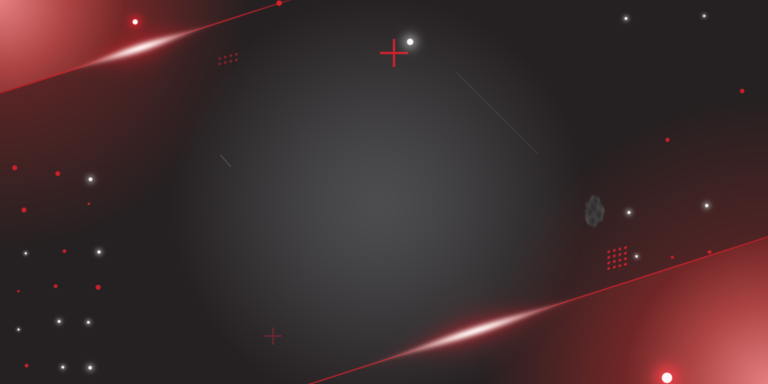
A WebGL 2 fragment shader for this background:

```glsl
#version 300 es
precision highp float;
// Dark stage with a soft grey spotlight, two crimson corners cut by slanted
// light streaks, and scattered sparks. Radial ramps make the glows, distance
// functions the marks, and a hashed grid the sparks. Canvas spans 2 x 1.
uniform vec2 u_resolution;
out vec4 outColor;

const vec3 CHARCOAL = vec3(0.145, 0.125, 0.13);
const vec3 SPOT_GREY = vec3(0.30, 0.30, 0.31);
const vec3 CRIMSON = vec3(0.44, 0.15, 0.15);
const vec3 ROSE = vec3(0.67, 0.26, 0.26);
const vec3 PINK = vec3(0.90, 0.50, 0.50);
const vec3 SIGNAL_RED = vec3(0.86, 0.13, 0.17);
const vec3 WHITE = vec3(1.0, 0.97, 0.96);
const vec2 SPOT_CENTER = vec2(0.984, 0.471);
const float SPOT_RADIUS = 0.54;
const vec2 STREAK_DIR = vec2(0.952, 0.306);
const vec2 STREAK_TOP = vec2(0.365, 0.875);
const vec2 STREAK_LOW = vec2(1.237, 0.138);
const float SPARK_CELL = 0.1;
const float SHADE_SIDE = 0.55;

float pixel;

float hash(vec2 p) {
    return fract(sin(dot(p, vec2(127.1, 311.7))) * 43758.55);
}

float fill(float d) { return 1.0 - smoothstep(-pixel, pixel, d); }

float segment(vec2 p, vec2 a, vec2 b) {
    vec2 ab = b - a;
    return length(p - a - ab * clamp(dot(p - a, ab) / dot(ab, ab), 0.0, 1.0));
}

float cellular(vec2 p) {
    float nearest = 1.0;
    for (int i = 0; i < 9; i++) {
        vec2 cell = floor(p) + vec2(i % 3, i / 3) - 1.0;
        vec2 site = cell + vec2(hash(cell), hash(cell + 19.0));
        nearest = min(nearest, length(p - site));
    }
    return nearest;
}

// Position along and across a streak
vec2 streakSpace(vec2 p, vec2 center) {
    p -= center;
    return vec2(dot(p, STREAK_DIR), dot(p, vec2(-STREAK_DIR.y, STREAK_DIR.x)));
}

vec3 heatRamp(vec3 base, float heat) {
    vec3 c = mix(base, CRIMSON, clamp(heat / 0.5, 0.0, 1.0));
    c = mix(c, ROSE, clamp((heat - 0.5) / 0.22, 0.0, 1.0));
    return mix(c, PINK, clamp((heat - 0.72) / 0.28, 0.0, 1.0));
}

float cornerHeat(float r, float radius, float inside) {
    float side = smoothstep(-0.004, 0.004, inside);
    return max(1.0 - r / radius, 0.0) * mix(SHADE_SIDE, 1.0, side);
}

vec3 addStreak(vec3 c, vec2 s, float size, float reach) {
    float lens = exp(-pow(s.x / (0.17 * size), 2.0));
    float d = abs(s.y);
    float halo = lens * exp(-d / (0.004 + 0.022 * lens));
    float core = exp(-pow(s.x / (0.13 * size), 2.0) - pow(d / (0.003 + 0.009 * lens), 2.0));
    float line = fill(d - 0.0018) * (1.0 - smoothstep(0.5, 1.0, abs(s.x) / reach));
    c = mix(c, SIGNAL_RED, max(0.8 * halo, 0.75 * line));
    return mix(c, WHITE, 0.95 * core);
}

vec3 addStar(vec3 c, vec2 p, float radius, vec3 haloColor) {
    float d = length(p);
    c = mix(c, haloColor, 0.75 * exp(-pow(d / (2.0 * radius), 2.0)));
    return mix(c, WHITE, fill(d - 0.75 * radius));
}

float plusMark(vec2 p, float arm, float width) {
    p = abs(p);
    return fill(max(max(p.x, p.y) - arm, min(p.x, p.y) - width));
}

float dotGrid(vec2 p, vec2 count) {
    p.y -= 0.25 * p.x;
    vec2 id = clamp(round(p / 0.0145 + 0.5 * (count - 1.0)), vec2(0.0), count - 1.0);
    return fill(length(p - (id - 0.5 * (count - 1.0)) * 0.0145) - 0.0034);
}

vec3 addSparks(vec3 c, vec2 p) {
    vec2 cell = floor(p / SPARK_CELL);
    vec2 jitter = 0.3 + 0.4 * vec2(hash(cell + 3.1), hash(cell + 8.7));
    vec2 q = p - (cell + jitter) * SPARK_CELL;
    bool left = cell.x < 3.0 && cell.y < 7.0;
    bool right = cell.x > 15.0 && cell.y > 2.0;
    float chance = left ? 0.8 : right ? 0.28 : 0.0;
    if (hash(cell + 5.3) > chance) return c;
    float size = mix(0.003, 0.0065, hash(cell + 2.9));
    if (hash(cell + 11.9) < 0.33) return addStar(c, q, size, vec3(0.55));
    return mix(c, SIGNAL_RED, 0.9 * fill(length(q) - size));
}

void main() {
    vec2 p = gl_FragCoord.xy / u_resolution * vec2(2.0, 1.0);
    pixel = 1.0 / u_resolution.y;

    // Spotlight and corner glows
    float spot = max(1.0 - pow(length(p - SPOT_CENTER) / SPOT_RADIUS, 1.3), 0.0);
    vec3 c = mix(CHARCOAL, SPOT_GREY, spot);
    vec2 top = streakSpace(p, STREAK_TOP), low = streakSpace(p, STREAK_LOW);
    c = heatRamp(c, cornerHeat(length(p - vec2(0.0, 1.0)), 0.65, top.y));
    c = heatRamp(c, cornerHeat(length(p - vec2(2.0, 0.0)), 0.75, -low.y));

    // Drifting rock and faint scratches
    vec2 rock = (p - vec2(1.547, 0.45)) / vec2(0.029, 0.043);
    float stone = cellular(rock * 1.8);
    c = mix(c, vec3(0.18 + 0.16 * stone), 0.8 * fill((length(rock) - 0.8 - 0.2 * stone) * 0.03));
    float scratch = fill(segment(p, vec2(1.19, 0.81), vec2(1.40, 0.60)) - 0.0008);
    scratch += 2.0 * fill(segment(p, vec2(0.575, 0.595), vec2(0.60, 0.567)) - 0.001);
    c += 0.08 * scratch;

    // Streaks, sparks and marks
    c = addStreak(c, top, 0.8, 0.55);
    c = addStreak(c, low, 1.15, 1.2);
    c = addSparks(c, p);
    c = mix(c, SIGNAL_RED, plusMark(p - vec2(1.026, 0.862), 0.036, 0.0028));
    c = mix(c, SIGNAL_RED, 0.4 * plusMark(p - vec2(0.711, 0.125), 0.022, 0.002));
    c = mix(c, SIGNAL_RED, 0.9 * dotGrid(p - vec2(1.607, 0.328), vec2(4.0)));
    c = mix(c, SIGNAL_RED, 0.5 * dotGrid(p - vec2(0.594, 0.846), vec2(4.0, 2.0)));
    c = mix(c, SIGNAL_RED, fill(length(p - vec2(0.727, 0.992)) - 0.007));
    c = addStar(c, p - vec2(1.068, 0.891), 0.011, vec3(0.6));
    c = addStar(c, p - vec2(0.352, 0.943), 0.009, SIGNAL_RED);
    c = addStar(c, p - vec2(1.737, 0.016), 0.018, vec3(1.0, 0.25, 0.28));
    outColor = vec4(c, 1.0);
}
```
